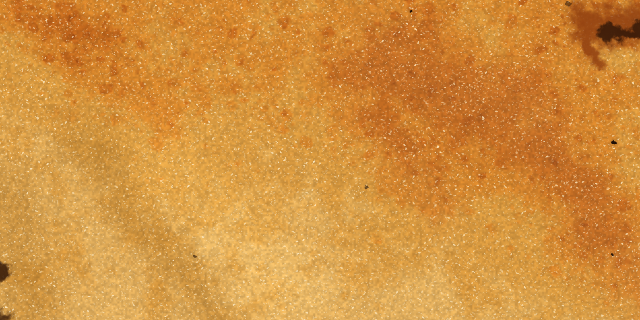
This texture is drawn by a WebGL 2 fragment shader. Its source:

```glsl
#version 300 es
precision highp float;

uniform vec2 u_resolution;
out vec4 fragColor;

// Browning ramp, from lightly to deeply baked
const vec3 PALE   = vec3(0.88, 0.68, 0.36);
const vec3 GOLDEN = vec3(0.84, 0.595, 0.245);
const vec3 ORANGE = vec3(0.83, 0.52, 0.17);
const vec3 BROWN  = vec3(0.75, 0.40, 0.11);
const vec3 DARK   = vec3(0.56, 0.24, 0.06);

const vec3 MUTED = vec3(0.77, 0.47, 0.20);
const vec3 OLIVE = vec3(0.74, 0.51, 0.19);
const vec3 CHAR  = vec3(0.13, 0.06, 0.02);
const vec3 GLINT = vec3(1.00, 0.93, 0.78);

const float BLISTER_CELLS = 18.0;
const float PIMPLE_CELLS  = 34.0;
const float SPECK_CELLS   = 4.0;
const float GLINT_CELLS   = 60.0;
const float SPARKLE_CELLS = 98.0;
const float GRAIN_CELLS   = 165.0;
const float GLINT_POWER   = 0.82;
const float SPARKLE_POWER = 0.42;
const float GRAIN_POWER   = 0.17;

vec3 hash3(vec2 p) {
  vec3 q = fract(p.xyx * vec3(0.1031, 0.1030, 0.0973));
  q += dot(q, q.yxz + 33.33);
  return fract((q.xxy + q.yzz) * q.zyx);
}

// Layered sines, turned at every octave; about -1 to 1
float waves(vec2 p) {
  float sum = 0.0, amp = 0.5;
  for (int i = 0; i < 5; i++) {
    sum += amp * sin(p.x + 1.7 * sin(p.y + float(i))) * cos(p.y * 0.8 + 0.9 * sin(p.x));
    p = mat2(1.45, 1.15, -1.15, 1.45) * p + 2.3;
    amp *= 0.65;
  }
  return sum;
}

vec2 waves2(vec2 p) { return vec2(waves(p), waves(p + 40.0)); }

// Smooth noise between random lattice values, 0 to 1
float grain(vec2 p) {
  vec2 id = floor(p), f = smoothstep(0.0, 1.0, fract(p));
  vec2 e = vec2(1.0, 0.0);
  return mix(mix(hash3(id).x, hash3(id + e).x, f.x),
             mix(hash3(id + e.yx).x, hash3(id + e.xx).x, f.x), f.y);
}

// Scattered ellipses; radii and edge softness are in cell units
float scatter(vec2 p, float share, vec2 radii, float stretch, float soft) {
  vec2 id = floor(p);
  float mask = 0.0;
  for (int y = -1; y <= 1; y++)
    for (int x = -1; x <= 1; x++) {
      vec2 cell = id + vec2(x, y);
      vec3 place = hash3(cell + 17.0);
      vec3 form = hash3(cell + 71.0);
      float angle = (form.x - 0.5) * 2.4;
      vec2 d = p - cell - place.xy;
      d = mat2(cos(angle), -sin(angle), sin(angle), cos(angle)) * d;
      float radius = mix(radii.x, radii.y, form.y * form.y);
      float inside = 1.0 - smoothstep(radius - soft, radius + soft, length(d * vec2(1.0, stretch)));
      mask = max(mask, inside * step(place.z, share) * mix(0.35, 1.0, form.z));
    }
  return mask;
}

// Soft stroke between two points
float streak(vec2 p, vec2 a, vec2 b, float width) {
  vec2 ab = b - a;
  float d = length(p - a - ab * clamp(dot(p - a, ab) / dot(ab, ab), 0.0, 1.0)) / width;
  return exp(-d * d);
}

vec3 bakedColour(float b) {
  vec3 c = mix(PALE, GOLDEN, smoothstep(0.02, 0.32, b));
  c = mix(c, ORANGE, smoothstep(0.38, 0.62, b));
  c = mix(c, BROWN, smoothstep(0.64, 0.94, b));
  return mix(c, DARK, smoothstep(0.98, 1.45, b));
}

void main() {
  vec2 p = gl_FragCoord.xy / u_resolution.y;
  float pixel = 1.0 / u_resolution.y;
  vec2 q = p + 0.06 * waves2(p * 8.0) + 0.022 * waves2(p * 27.0);

  // Broad browning with diagonal scorched bands
  float patchRight = max(streak(q, vec2(1.20, 0.80), vec2(1.60, 0.66), 0.16),
                         streak(q, vec2(1.60, 0.68), vec2(2.00, 0.12), 0.12));
  patchRight = max(patchRight, 0.75 * streak(q, vec2(1.15, 0.64), vec2(1.38, 0.38), 0.09));
  float bandLeft = streak(q, vec2(0.08, 1.0), vec2(0.48, 0.68), 0.10);
  float brown = mix(0.10, 0.52, smoothstep(0.35, 1.20, p.y + 0.35 * p.x));
  brown += 0.44 * patchRight + 0.40 * bandLeft;

  // Mottling at several sizes, then ragged blisters, denser where browned
  brown += 0.20 * waves(p * 6.0 + 9.0) + 0.14 * waves(p * 19.0 + 3.0) + 0.06 * waves(p * 52.0);
  float tender = mix(0.11, 0.30, smoothstep(0.12, 0.55, brown));
  vec2 ragged = p + 0.009 * waves2(p * 38.0) + 0.003 * waves2(p * 120.0);
  brown += tender * scatter(ragged * BLISTER_CELLS, 0.50, vec2(0.16, 0.46), 1.25, 0.11);
  brown += 0.65 * tender * scatter(ragged * PIMPLE_CELLS + 5.0, 0.42, vec2(0.15, 0.45), 1.2, 0.16);
  vec3 colour = bakedColour(brown);
  colour = mix(colour, MUTED, 0.40 * patchRight);

  // Broad light and shade along the folds
  float shade = streak(q, vec2(0.24, 0.56), vec2(0.66, 0.02), 0.08) + streak(q, vec2(0.0, 0.40), vec2(0.12, 0.0), 0.10);
  colour = mix(colour, OLIVE, 0.62 * min(shade, 1.0));
  float glow = streak(q, vec2(0.50, 0.55), vec2(0.90, 0.08), 0.13);
  colour *= 1.0 + vec3(0.05, 0.08, 0.14) * glow;

  // Fine crumb
  float crumb = grain(p * GRAIN_CELLS) + 0.35 * grain(p * GRAIN_CELLS * 0.5 + 9.0) - 0.69;
  colour *= 1.0 + GRAIN_POWER * crumb;

  // Glossy glints, large and small
  float glint = scatter(p * GLINT_CELLS, 0.80, vec2(0.10, 0.27), 1.7, max(0.10, 0.5 * pixel * GLINT_CELLS));
  float sparkle = scatter(p * SPARKLE_CELLS + 31.0, 0.65, vec2(0.14, 0.34), 1.4, max(0.14, 0.5 * pixel * SPARKLE_CELLS));
  float gloss = 0.90 + 0.35 * waves(p * 14.0 + 5.0);
  colour = mix(colour, GLINT, clamp(gloss * max(GLINT_POWER * glint, SPARKLE_POWER * sparkle), 0.0, 0.9));

  // Torn crust at the corner and burnt rim
  vec2 torn = p + 0.030 * waves2(p * 17.0) + 0.012 * waves2(p * 60.0);
  float crust = max(streak(torn, vec2(1.82, 0.93), vec2(2.02, 0.92), 0.065),
                    streak(torn, vec2(1.83, 0.94), vec2(1.87, 0.81), 0.030));
  colour = mix(colour, DARK, 0.85 * smoothstep(0.10, 1.0, crust + 0.25 * waves(p * 45.0)));
  float crease = streak(torn, vec2(1.90, 0.91), vec2(2.02, 0.90), 0.024);
  float rim = max(streak(torn, vec2(-0.01, 0.15), vec2(0.0, 0.12), 0.03), 0.8 * streak(torn, vec2(0.0), vec2(0.02, 0.0), 0.03));
  colour = mix(colour, CHAR * 1.5, 0.85 * smoothstep(0.25, 0.9, max(crease, rim)));

  // Sparse burnt specks
  vec2 chipped = p + 0.004 * waves2(p * 150.0);
  float speck = scatter(chipped * SPECK_CELLS, 0.20, vec2(0.018, 0.048), 1.4, max(0.008, 0.7 * pixel * SPECK_CELLS));
  colour = mix(colour, CHAR, min(1.0, 1.4 * speck));

  fragColor = vec4(clamp(colour, 0.0, 1.0), 1.0);
}
```
